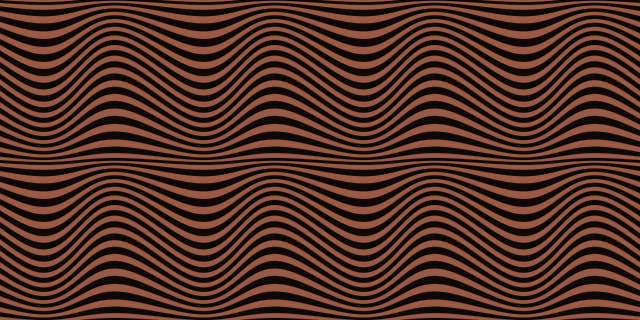
This background is drawn by a WebGL 1 fragment shader. Its source:

```glsl
precision highp float;
// Wavy two-tone stripes in stacked rows that flatten and thin at each seam.
// Each stripe is a level line displaced by a sine wave; the displacement is
// inverted by Newton steps to find which stripe covers a point.

uniform vec2 u_resolution;

#define TILES vec2(4.0, 2.0)   // waves across, rows down
#define STRIPES 14.0           // stripe spacings per row away from seams
#define SEAM_SCALE 0.03        // reach of the thinner stripes at a seam
#define COVER 0.485            // light share of one spacing
#define SWELL 0.135            // wave height at mid row, in rows
#define SEAM_SWAY 0.009        // wave height left at the seams
#define LEAN -0.18             // below zero, falling flanks are longer
#define START vec2(0.495, 0.009) // offset of the first wave and seam
#define SOFTNESS 1.1           // edge width in pixels
#define DARK vec3(0.05, 0.03, 0.02)
#define CLAY vec3(0.60, 0.35, 0.26)

const float PI = 3.14159265;

// Height (x) and slope (y) of the leaning wave
vec2 wave(float x) {
  float angle = 2.0 * PI * x;
  float bent = angle - LEAN * sin(angle);
  return vec2(sin(bent), 2.0 * PI * (1.0 - LEAN * cos(angle)) * cos(bent));
}

// Undisplaced level of the line that passes through a given depth in the row
float restLevel(float depth, float height) {
  float level = depth;
  for (int i = 0; i < 5; i++) {
    float miss = level - SWELL * height * sin(PI * level) - depth;
    level -= miss / (1.0 - SWELL * PI * height * cos(PI * level));
  }
  return level;
}

void main() {
  // Wave and row coordinates, with depth growing downward
  vec2 uv = gl_FragCoord.xy / u_resolution;
  vec2 pos = vec2(uv.x, 1.0 - uv.y) * TILES - START;
  vec2 pixel = TILES / u_resolution;

  vec2 w = wave(pos.x);
  float depth = fract(pos.y + SEAM_SWAY * w.x);
  float level = restLevel(depth, w.x);

  // Stripe count from the nearest seam: half a stripe extra is squeezed in
  float fromSeam = min(level, 1.0 - level);
  float squeeze = 0.5 * exp(-fromSeam / SEAM_SCALE);
  float count = STRIPES * fromSeam + 0.5 - squeeze;
  float density = STRIPES + squeeze / SEAM_SCALE;

  // Change of count across one pixel keeps the edges evenly smooth
  float stretch = 1.0 - SWELL * PI * w.x * cos(PI * level);
  float rise = (SWELL * sin(PI * level) + SEAM_SWAY) * w.y;
  float blur = density * length(vec2(rise, 1.0) * pixel) / stretch;

  // Light bands lie at the half counts, dark ones at the whole counts
  float fromCentre = abs(fract(count) - 0.5);
  float edge = (0.5 * COVER - fromCentre) / (blur * SOFTNESS);
  float light = clamp(edge + 0.5, 0.0, 1.0);

  gl_FragColor = vec4(mix(DARK, CLAY, light), 1.0);
}
```
